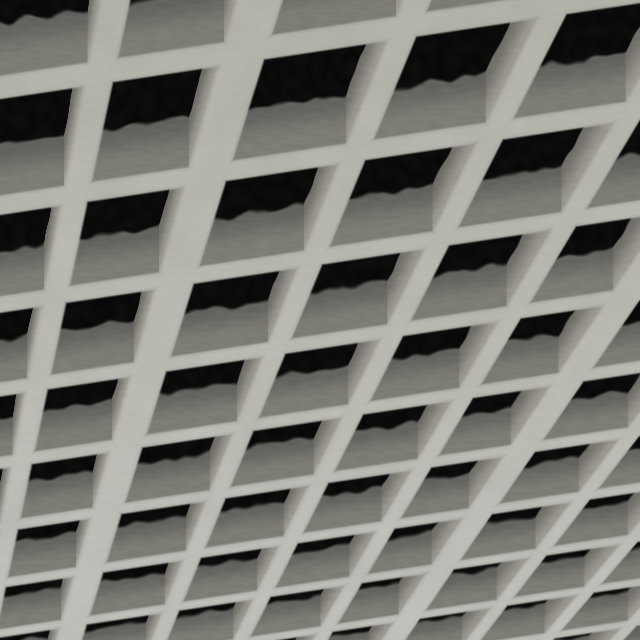
Reproduce this pattern procedurally as a WebGL 2 fragment shader.

```glsl
#version 300 es
precision highp float;
// Open-cell ceiling grid in perspective: pale bars, grey cell walls, dark void above.

uniform vec2 u_resolution;
out vec4 outColor;

// Perspective: depth scale is linear over the canvas
const float DEPTH_BASE = 1.2995;
const float ROW_TILT = 0.15;
const float VANISH_X = -0.293;

// Rows: bars lie on whole numbers
const float ROW_SCALE = 23.25;
const float ROW_OFFSET = 10.75;
const float ROW_HALF = 0.092;

// Columns: one thick bar, then three thin ones per module
const float MODULE = 0.44;
const float MODULE_START = 0.312;
const float FIRST_THIN = 0.117;
const float THIN_PITCH = 0.1095;
const float THICK_HALF = 0.0172;
const float THIN_HALF = 0.0110;

const float WALL_HEIGHT = 0.037;  // visible wall, relative to the depth scale
const float EDGE_SOFTNESS = 0.0024;
const float VOID_RAGGEDNESS = 0.16;

const vec3 BAR_FAR = vec3(0.745, 0.75, 0.725);
const vec3 BAR_NEAR = vec3(0.70, 0.695, 0.66);
const vec3 BACK_LIP = vec3(0.49, 0.49, 0.46);
const vec3 BACK_DEEP = vec3(0.38, 0.38, 0.365);
const vec3 SIDE_LIP = vec3(0.61, 0.60, 0.57);
const vec3 SIDE_DEEP = vec3(0.43, 0.425, 0.40);
const vec3 VOID_COLOR = vec3(0.04);

vec2 hashGradient(vec2 cell) {
  vec3 h = fract(cell.xyx * vec3(0.1031, 0.1030, 0.0973));
  h += dot(h, h.yzx + 33.33);
  float angle = 6.2832 * fract((h.x + h.y) * h.z);
  return vec2(cos(angle), sin(angle));
}

float gradientNoise(vec2 p) {
  vec2 i = floor(p), f = fract(p);
  vec2 s = f * f * f * (f * (f * 6.0 - 15.0) + 10.0);
  float a = dot(hashGradient(i), f);
  float b = dot(hashGradient(i + vec2(1, 0)), f - vec2(1, 0));
  float c = dot(hashGradient(i + vec2(0, 1)), f - vec2(0, 1));
  float d = dot(hashGradient(i + vec2(1, 1)), f - vec2(1, 1));
  return mix(mix(a, b, s.x), mix(c, d, s.x), s.y);
}

// x: signed distance to the nearest column bar, y: gap to the next bar's left edge
vec2 columnBars(float u) {
  float x = mod(u - MODULE_START, MODULE);
  float nearest = 1.0, gap = 1.0;
  for (int i = 0; i <= 4; i++) {
    bool thick = i % 4 == 0;
    float center = i == 4 ? MODULE : FIRST_THIN + THIN_PITCH * float(i - 1);
    if (i == 0) center = 0.0;
    float halfWidth = thick ? THICK_HALF : THIN_HALF;
    nearest = min(nearest, abs(x - center) - halfWidth);
    if (x < center) gap = min(gap, center - halfWidth - x);
  }
  return vec2(nearest, gap);
}

void main() {
  vec2 p = gl_FragCoord.xy / u_resolution;
  float soft = max(EDGE_SOFTNESS, 0.75 / min(u_resolution.x, u_resolution.y));

  // Canvas to ceiling plane
  float depth = DEPTH_BASE + p.y - ROW_TILT * p.x;
  float u = (p.x - VANISH_X) / depth;
  float rowRay = ROW_SCALE / depth;
  float v = rowRay - ROW_OFFSET;

  // Bar distances, brought back to canvas units
  vec2 column = columnBars(u);
  float columnDist = column.x * depth * 0.86;
  float rowDist = (abs(v - round(v)) - ROW_HALF) * depth * depth / ROW_SCALE;
  float barDist = min(columnDist, rowDist);

  // How far up each wall the line of sight lands: 0 at the lip, 1 at the top
  float backHit = (1.0 - rowRay / (ceil(v) - ROW_HALF + ROW_OFFSET)) / WALL_HEIGHT;
  float sideHit = (1.0 - u / (u + column.y)) / WALL_HEIGHT;
  float hitSoft = soft / (WALL_HEIGHT * depth);

  // Cell walls, darker toward the top
  float grain = gradientNoise(p * vec2(45.0, 160.0));
  vec3 back = mix(BACK_LIP, BACK_DEEP, smoothstep(0.25, 1.0, backHit));
  vec3 side = mix(SIDE_LIP, SIDE_DEEP, smoothstep(0.0, 1.0, sideHit));
  float isSide = smoothstep(-hitSoft, hitSoft, backHit - sideHit);
  vec3 color = mix(back, side, isSide) + 0.025 * grain;

  // Void with a ragged lower edge
  float ragged = VOID_RAGGEDNESS * gradientNoise(p * vec2(32.0, 24.0));
  float topHit = min(backHit, sideHit) + ragged;
  vec3 voidColor = VOID_COLOR + 0.025 * gradientNoise(p * 50.0);
  color = mix(color, voidColor, smoothstep(1.0 - 1.5 * hitSoft, 1.0 + 1.5 * hitSoft, topHit));

  // Bars, lightly shaded at the rims and mottled
  vec3 bar = mix(BAR_FAR, BAR_NEAR, p.y);
  bar *= 1.0 - 0.06 * smoothstep(-0.007, 0.0, barDist);
  bar += 0.02 * gradientNoise(p * 14.0) + 0.012 * grain;
  color = mix(bar, color, smoothstep(-soft, soft, barDist));

  outColor = vec4(clamp(color, 0.0, 1.0), 1.0);
}
```
